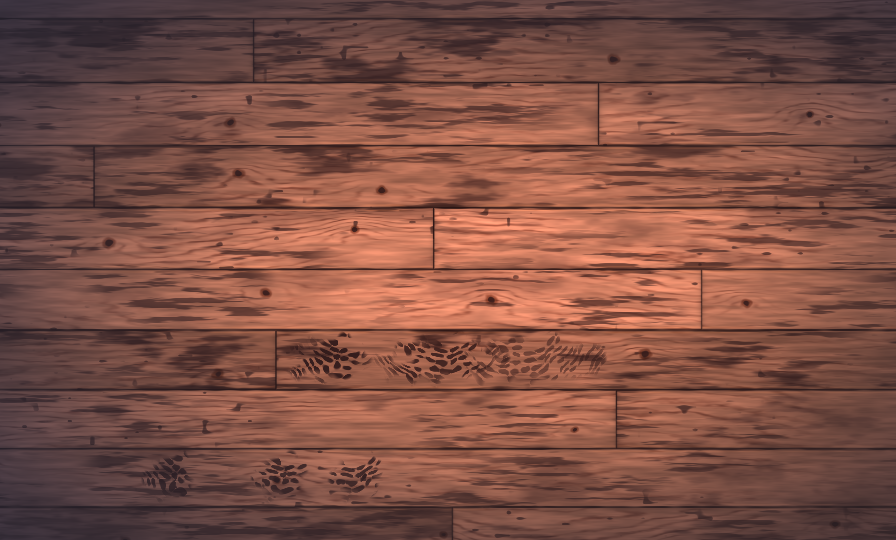
Reproduce this texture procedurally as a Shadertoy shader.

```glsl
const vec3 WOOD = vec3(0.88, 0.525, 0.36);
const vec3 ROSE = vec3(0.9, 0.545, 0.42);
const vec3 CHAR = vec3(0.2, 0.1, 0.095);
const vec3 COOL_SHADOW = vec3(0.185, 0.17, 0.225);
const vec3 WARM_SHADOW = vec3(0.2, 0.15, 0.16);
const float FIRST_SEAM = 0.0346;    // depth of the first seam below the top
const float PITCH = 0.119;          // height of the first full row
const float PITCH_LOSS = 0.000745;  // rows get slightly lower downwards
const float SEAM = 0.0013;          // half width of the gaps
const float KNOT_CELL = 0.46;
const float RINGS = 62.0;
const vec2 LIGHT_CENTRE = vec2(0.55, 0.49);
const vec2 FALLOFF = vec2(1.0, 1.05);
const float PRINT_ROW = 5.0;        // prints lie here and two rows lower
const float JOINT[10] = float[10](2.0, 0.283, 0.668, 0.105, 0.484, 0.783, 0.308, 0.688, 2.0, 0.505);
const float TONE[10] = float[10](0.85, 0.85, 1.0, 0.88, 1.02, 1.04, 0.8, 0.96, 0.99, 0.93);

float hash(vec2 p) {
    vec3 q = fract(vec3(p.xyx) * 0.1031);
    q += dot(q, q.yzx + 33.33);
    return fract((q.x + q.y) * q.z);
}

float noise(vec2 p) {
    vec2 i = floor(p), f = fract(p);
    f = f * f * (3.0 - 2.0 * f);
    return mix(mix(hash(i), hash(i + vec2(1, 0)), f.x),
               mix(hash(i + vec2(0, 1)), hash(i + vec2(1, 1)), f.x), f.y);
}

float fbm(vec2 p) {
    float sum = 0.0, amp = 0.5;
    for (int i = 0; i < 4; i++) {
        sum += amp * noise(p);
        p = p * 2.03 + 17.0;
        amp *= 0.5;
    }
    return sum / 0.9375;
}

// Worn sole mark: smudged short strokes inside a ragged ellipse
float treadPrint(vec2 p, vec2 radius, float angle) {
    float inside = 1.0 - smoothstep(0.7, 1.05, length(p / radius) + 0.7 * (noise(p * 45.0) - 0.5));
    float c = cos(angle), s = sin(angle);
    p += 0.013 * (vec2(noise(p * 40.0), noise(p * 40.0 + 31.0)) - 0.5);
    vec2 g = (mat2(c, -s, s, c) * p + vec2(0.0, 5.0 * p.x * p.x)) * vec2(48.0, 76.0) + 40.0;
    g.x += 0.5 * mod(floor(g.y), 2.0);
    vec2 cell = floor(g);
    vec2 q = (fract(g) - 0.5 - 0.25 * (vec2(hash(cell), hash(cell + 9.0)) - 0.5)) / vec2(0.46, 0.36);
    float stroke = length(q) - 0.95 + 0.7 * (noise(p * 150.0) - 0.5) - 0.5 * (noise(p * 28.0 + 5.0) - 0.5);
    return inside * step(0.14, hash(cell + 3.0)) * (1.0 - smoothstep(-0.15, 0.25, stroke));
}

void mainImage(out vec4 fragColor, in vec2 fragCoord) {
    vec2 uv = fragCoord / iResolution.xy;
    float aspect = iResolution.x / iResolution.y;
    float px = 1.0 / iResolution.y;
    vec2 p = vec2(uv.x * aspect, 1.0 - uv.y);

    // Row and board under this point
    float k = (PITCH - sqrt(PITCH * PITCH - 4.0 * PITCH_LOSS * (p.y - FIRST_SEAM))) / (2.0 * PITCH_LOSS);
    float row = floor(k), t = fract(k);
    int index = clamp(int(row) + 1, 0, 9);
    float rowHeight = PITCH - 2.0 * PITCH_LOSS * (row + 0.5);
    float jointX = JOINT[index] * aspect;
    float board = 2.0 * row + step(jointX, p.x) + 5.0;
    float tone = TONE[index];
    vec2 local = vec2(p.x, t * rowHeight);
    vec2 q = local + vec2(7.3, 3.7) * board;

    // Knots, at most one in each cell along a row
    float cell = floor(p.x / KNOT_CELL + 0.37 * row);
    vec2 seed = vec2(cell + 20.0, row + 5.0);
    vec2 knot = vec2((cell + 0.5 - 0.37 * row + 0.5 * (hash(seed) - 0.5)) * KNOT_CELL,
                     rowHeight * mix(0.25, 0.75, hash(seed + 31.0)));
    float hasKnot = step(0.45, hash(seed + 57.0));
    float knotSize = mix(0.004, 0.0075, hash(seed + 83.0));
    vec2 toKnot = local - knot;
    float knotDist = length(toKnot * vec2(0.85, 1.0)) + 0.004 * (noise(q * 130.0) - 0.5);
    float swirl = hasKnot * exp(-dot(toKnot * vec2(20.0, 38.0), toKnot * vec2(20.0, 38.0)));

    // Arched growth rings and fine fibres
    float field = q.y * RINGS + 5.5 * noise(q * vec2(1.9, 9.0)) + 1.4 * fbm(q * vec2(12.0, 60.0)) + 2.0 * swirl;
    float ring = pow(0.5 + 0.5 * sin(6.2832 * field), 3.0);
    float fibre = fbm(q * vec2(9.0, 130.0)) - 0.5;
    float pores = noise(q * vec2(34.0, 240.0)) - 0.5;
    float mottled = fbm(q * vec2(4.0, 14.0));
    vec2 offset = uv - LIGHT_CENTRE;
    float r2 = dot(offset * offset, FALLOFF);
    float light = exp(-2.4 * r2 - 5.0 * r2 * r2);
    vec3 col = mix(WOOD, ROSE, light * light) * tone * (0.96 + 0.08 * hash(vec2(board, 4.0)));
    col *= 1.0 - vec3(0.27, 0.34, 0.36) * ring * smoothstep(0.3, 0.6, mottled) * (0.7 + 1.5 * pores);
    col *= 1.0 + 0.45 * fibre + 0.16 * pores + 0.4 * (mottled - 0.5);

    // Dark streaks, soot and grime, torn along the fibres
    float grime = clamp(2.4 * (1.14 - tone), 0.25, 0.75);
    float edge = min(t, 1.0 - t) * rowHeight;
    float streak = smoothstep(0.54, 0.68, fbm(q * vec2(11.0, 115.0) + 3.0)) * smoothstep(0.35, 0.65, noise(q * vec2(4.0, 16.0)));
    float dirt = fbm(q * vec2(8.0, 24.0) + 11.0) + 0.16 * exp(-edge * 130.0);
    float soot = smoothstep(0.54, 0.78, dirt + 0.5 * fibre + 0.1 * pores);
    col = mix(col, CHAR, 0.6 * streak);
    col = mix(col, CHAR, soot * grime);
    float speck = smoothstep(0.87, 0.95, noise(q * vec2(48.0, 95.0))) * smoothstep(0.48, 0.62, mottled);
    col = mix(col, CHAR, 0.65 * speck);
    col = mix(col, col * vec3(0.7, 0.58, 0.52), hasKnot * (1.0 - smoothstep(knotSize, 1.8 * knotSize, knotDist)));
    col = mix(col, CHAR, 0.85 * hasKnot * (1.0 - smoothstep(0.55 * knotSize, knotSize, knotDist)));

    // Three sole marks on each of two rows
    float lower = step(PRINT_ROW + 1.0, row);
    if (row == PRINT_ROW || row == PRINT_ROW + 2.0) {
        for (int i = 0; i < 3; i++) {
            float n = float(i);
            float x = mix(0.371, 0.19, lower) + 0.14 * n - mix(0.012, 0.018, lower) * n * n;
            vec2 radius = vec2(mix(0.075 + 0.03 * n, 0.056, lower), 0.47 * rowHeight);
            float mark = treadPrint(local - vec2(x * aspect, 0.5 * rowHeight), radius, 0.5 - 0.55 * n + 0.3 * lower);
            float strength = mix(0.95 - 0.11 * n * n, 0.8, lower);
            col = mix(col, CHAR, strength * mark);
        }
    }

    // Thin uneven gaps between boards, with a pale worn lip
    float wobble = 0.0012 * (noise(vec2(p.x * 40.0, floor(k + 0.5))) - 0.5);
    float wear = noise(vec2(p.x * 14.0, floor(k + 0.5) * 7.0));
    float jointDist = abs(p.x - jointX);
    float lip = exp(-pow((edge - 0.0048) / 0.0017, 2.0)) * smoothstep(0.25, 0.6, wear);
    col += vec3(0.14, 0.075, 0.03) * lip;
    float gap = min(edge + wobble, jointDist);
    col *= 1.0 - 0.22 * exp(-gap * 220.0);
    col = mix(col, CHAR * 0.8, (0.95 - 0.35 * wear) * (1.0 - smoothstep(SEAM - 0.5 * px, SEAM + 0.6 * px, gap)));

    // Light pool fading to a haze, cooler to the left and top
    float cool = clamp(1.15 - 0.6 * uv.x + 0.5 * (uv.y - 0.5), 0.0, 1.0);
    vec3 haze = mix(WARM_SHADOW, COOL_SHADOW, cool);
    col = mix(haze * (0.65 + 0.65 * dot(col, vec3(0.5, 0.4, 0.3))), col, light);
    fragColor = vec4(clamp(col, 0.0, 1.0), 1.0);
}
```
